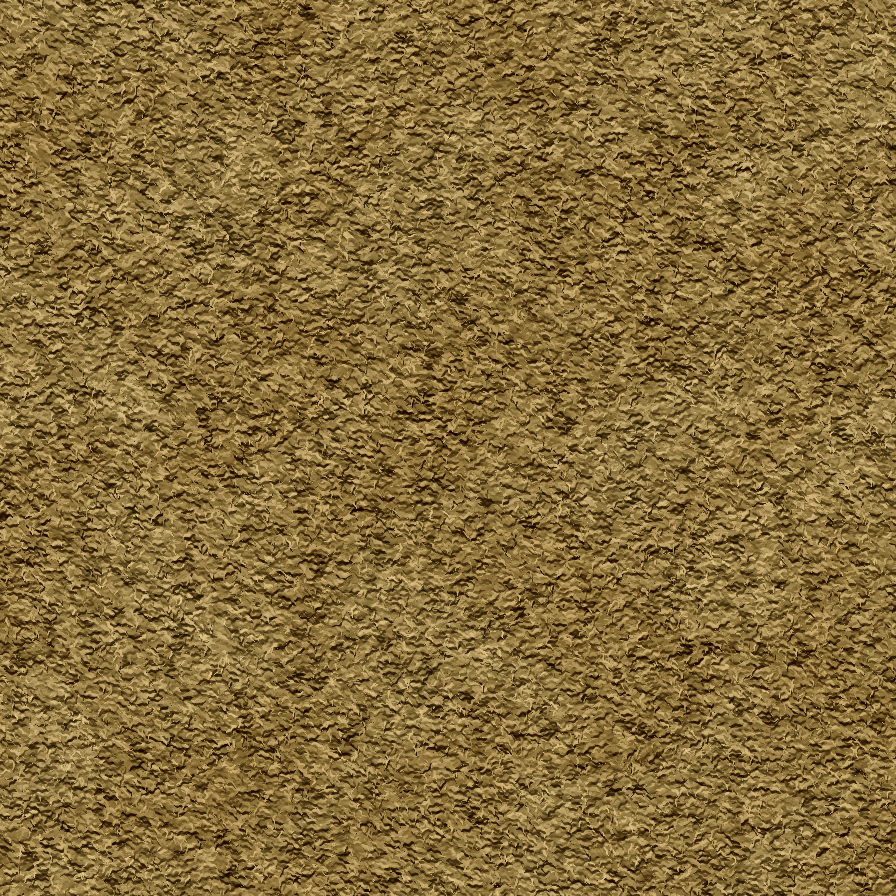
Write a three.js fragment shader that draws this texture.

```glsl
varying vec2 vUv;

#define GRID 70.0            // cells across the canvas
#define TUFTS 7              // tufts per cell
#define TUFT_LENGTH 0.75     // longest half length, in cells
#define TUFT_WIDTH 0.21      // half width, in cells
#define STRAND_SHARE 0.22    // part of the tufts that are thin loose strands
#define SLANT -0.12          // mean direction of the nap
#define SHADOW_DROP vec2(-0.05, 0.23)
#define SHADOW_DEPTH 0.82
#define BLOTCH_DEPTH 0.045
#define DARK_BROWN vec3(0.19, 0.11, 0.01)
#define MID_OCHRE vec3(0.52, 0.42, 0.20)
#define PALE_STRAW vec3(0.74, 0.63, 0.40)

vec4 hash4(vec3 p) {
  vec4 q = fract(p.xyzx * vec4(0.1031, 0.1030, 0.0973, 0.1099));
  q += dot(q, q.wzxy + 33.33);
  return fract((q.xxyz + q.yzzw) * q.zywx);
}

// Broad soft patches from layered sines, about -1 to 1
float patches(vec2 p) {
  vec2 w = p + 0.07 * sin(p.yx * vec2(17.0, 14.0) + vec2(1.3, 4.1));
  float s = sin(w.x * 9.0 + w.y * 13.0 + 0.7) + sin(w.x * 19.0 - w.y * 15.0 + 2.9);
  s += 0.7 * sin(w.x * 31.0 + w.y * 23.0 + 5.0) + 0.6 * sin(w.y * 43.0 - w.x * 27.0);
  return s / 3.3;
}

// Bent, tapering stroke: x is its coverage, y the position across it
vec2 stroke(vec2 d, vec2 axis, float bend, vec2 size) {
  vec2 q = vec2(dot(d, axis), dot(d, vec2(-axis.y, axis.x)));
  q.y -= bend * q.x * q.x + 0.05 * sin(q.x * 11.0 + bend * 20.0);
  float u = q.x / size.x;
  float halfWidth = size.y * max(1.0 - u * u, 0.0) + 0.001;
  float cover = 1.0 - smoothstep(0.4, 1.0, abs(q.y) / halfWidth);
  return vec2(cover, clamp(q.y / size.y, -1.0, 1.0));
}

// Shingled tufts painted from low to high, each over its own shadow
float nap(vec2 p, float slant) {
  vec2 g = p * GRID;
  vec2 home = floor(g);
  float tone = 0.55;
  for (int j = -1; j <= 1; j++) {
    for (int k = 0; k < TUFTS; k++) {
      for (int i = -1; i <= 1; i++) {
        vec2 cell = home + vec2(float(i), float(j));
        vec4 a = hash4(vec3(cell + 7.0, float(k) + 3.0));
        vec4 b = hash4(vec3(cell + 91.0, float(k) + 41.0));
        vec2 root = cell + vec2(a.x, (float(k) + a.y) / float(TUFTS));
        float strand = step(1.0 - STRAND_SHARE, b.x);
        float angle = slant + (a.z + b.y - 1.0) * mix(1.1, 2.4, strand);
        vec2 axis = vec2(cos(angle), sin(angle));
        float bend = (b.z - 0.5) * mix(1.5, 1.8, strand);
        vec2 size = vec2(TUFT_LENGTH * (0.6 + 0.4 * fract(a.w * 13.0)),
                         TUFT_WIDTH * mix(0.8 + 0.4 * b.w, 0.6, strand));

        // Only the thicker tufts cast a deep shadow
        vec2 d = g - root;
        float shadow = stroke(d + SHADOW_DROP, axis, bend, size).x;
        tone = mix(tone, 0.08, SHADOW_DEPTH * pow(b.w, 2.5) * shadow);

        vec2 body = stroke(d, axis, bend, size);
        float lit = 0.525 + 0.32 * a.w + 0.04 * body.y + 0.05 * strand;
        tone = mix(tone, lit, 0.9 * body.x);
      }
    }
  }
  return tone;
}

vec3 suedeColour(float tone) {
  vec3 low = mix(DARK_BROWN, MID_OCHRE, (tone - 0.19) / 0.33);
  vec3 high = mix(MID_OCHRE, PALE_STRAW, (tone - 0.52) / 0.22);
  return tone < 0.52 ? low : high;
}

void main() {
  float blotch = patches(vUv);
  float slant = SLANT + 0.14 * sin(vUv.x * 7.0 + 3.0 * sin(vUv.y * 5.0) + 1.0);
  float tone = nap(vUv, slant) + BLOTCH_DEPTH * blotch;

  // Darker patches lean to a warmer brown
  vec3 colour = suedeColour(tone) + blotch * vec3(-0.006, 0.004, 0.010);
  gl_FragColor = vec4(clamp(colour, 0.0, 1.0), 1.0);
}
```
